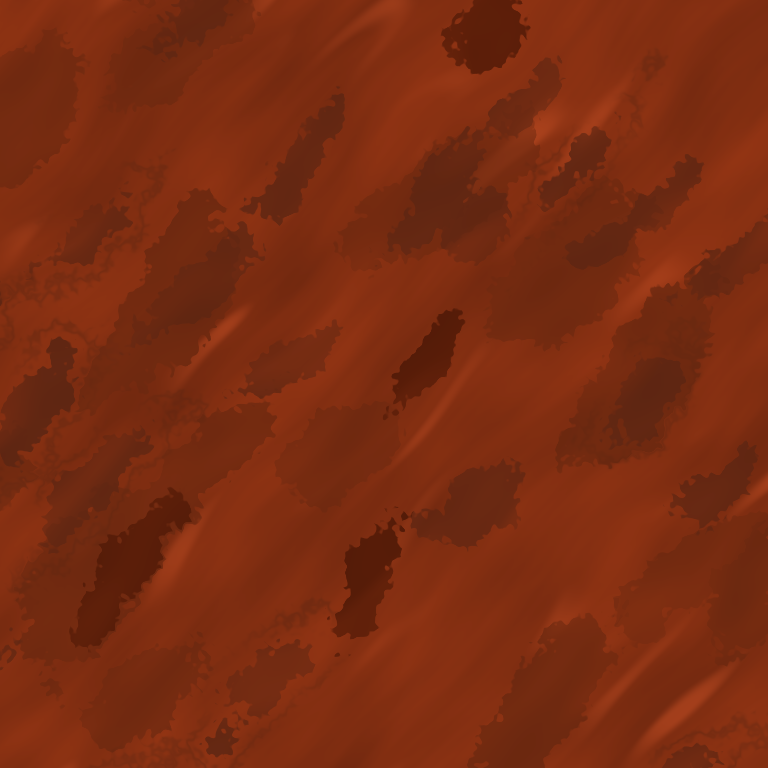
Give the GLSL for this texture, as a Shadertoy shader.

```glsl
// Rusty painted ground: slanted soft brush streaks in burnt orange, covered by
// crumbly-edged brown dabs. Streaks are stretched gradient noise; dabs are
// bent ellipses scattered on a rotated grid, in three layers from faint to deep.

vec2 hash2(vec2 p) {
    vec3 h = fract(p.xyx * vec3(0.1031, 0.1030, 0.0973));
    h += dot(h, h.yzx + 33.33);
    return fract((h.xx + h.yz) * h.zy);
}

float gradientNoise(vec2 p) {
    vec2 cell = floor(p), f = fract(p);
    vec2 w = f * f * f * (f * (f * 6.0 - 15.0) + 10.0);
    vec4 corner;
    for (int i = 0; i < 4; i++) {
        vec2 o = vec2(i & 1, i >> 1);
        float angle = 6.2832 * hash2(cell + o + 70.0).x;
        corner[i] = dot(vec2(cos(angle), sin(angle)), f - o);
    }
    return 1.4 * mix(mix(corner.x, corner.y, w.x), mix(corner.z, corner.w, w.x), w.y);
}

mat2 rotation(float a) {
    return mat2(cos(a), -sin(a), sin(a), cos(a));
}

// Returns fill (x) and soft outer ring (y) of the dabs in one layer.
vec2 dabs(vec2 q, vec2 cellSize, vec2 radius, float presence, float seed, float rough) {
    float blur = 1.2 / iResolution.y;
    vec2 home = floor(q / cellSize);
    vec2 cover = vec2(0.0);
    for (int j = -1; j <= 1; j++)
    for (int i = -1; i <= 1; i++) {
        vec2 id = home + vec2(i, j);
        vec2 key = id + seed + 50.0;
        vec2 place = hash2(key), shape = hash2(key + 131.7), kind = hash2(key + 277.3);
        if (kind.x > presence) continue;
        vec2 r = q - (id + 0.5 + 0.6 * (place - 0.5)) * cellSize;
        r = rotation(0.5 * (shape.x - 0.5)) * r;
        r.y += (kind.y - 0.5) * 3.0 * r.x * r.x;
        vec2 size = radius * mix(vec2(0.7), vec2(1.25), vec2(shape.y, place.x));
        float d = (length(r / size) - 1.0) * size.y + rough;
        float fill = 1.0 - smoothstep(-blur, blur, d);
        float ring = exp(-pow((d - 0.017) / 0.005, 2.0)) * step(0.6, kind.y);
        cover = max(cover, vec2(fill * mix(0.7, 1.0, shape.x), ring));
    }
    return cover;
}

void mainImage(out vec4 fragColor, in vec2 fragCoord) {
    vec2 uv = fragCoord / iResolution.y;

    // Brush direction runs along q.x, with a gentle sway
    vec2 q = rotation(0.82) * uv;
    q.y += 0.025 * gradientNoise(uv * 4.0 + 9.0);

    // Burnt orange ground with broad and fine streaks
    float tone = 0.5 + 0.75 * gradientNoise(q * vec2(3.0, 8.0))
                     + 0.35 * gradientNoise(q * vec2(7.0, 26.0) + 5.0)
                     + 0.10 * gradientNoise(q * vec2(12.0, 95.0) + 31.0);
    vec3 color = mix(vec3(0.465, 0.165, 0.062), vec3(0.555, 0.197, 0.073), clamp(tone, 0.0, 1.0));

    // Narrow glowing strokes
    float glow = smoothstep(0.18, 0.65, gradientNoise(q * vec2(5.0, 24.0) + 17.0));
    glow *= smoothstep(-0.1, 0.4, gradientNoise(uv * 4.5 + 23.0));
    color = mix(color, vec3(0.67, 0.26, 0.115), 0.8 * glow);

    // Crumbly edge shared by all dabs
    float rough = 0.018 * gradientNoise(uv * 20.0)
                + 0.012 * abs(gradientNoise(uv * 55.0 + 3.0))
                + 0.007 * gradientNoise(uv * 105.0 + 7.0);
    float wear = smoothstep(-0.45, 0.15, gradientNoise(q * vec2(5.0, 13.0) + 41.0));

    // Faint broad dabs
    vec2 faint = dabs(q, vec2(0.36, 0.17), vec2(0.13, 0.056), 0.8, 11.0, rough);
    color = mix(color, vec3(0.43, 0.16, 0.062), faint.x * mix(0.6, 0.95, wear));

    // Darker dabs, some circled by a soft ring
    vec2 dark = dabs(q + 0.07, vec2(0.27, 0.13), vec2(0.09, 0.03), 0.58, 83.0, rough);
    color = mix(color, vec3(0.38, 0.15, 0.065), 0.45 * dark.y * wear);
    color = mix(color, vec3(0.375, 0.15, 0.072), dark.x * mix(0.6, 1.0, wear));

    // A few deep dabs
    vec2 deep = dabs(q + 0.15, vec2(0.27, 0.13), vec2(0.09, 0.032), 0.17, 157.0, rough);
    color = mix(color, vec3(0.335, 0.108, 0.03), deep.x * mix(0.75, 1.0, wear));

    // Slight unevenness of the paint
    color *= 1.0 + 0.05 * gradientNoise(q * vec2(9.0, 22.0) + 61.0);
    fragColor = vec4(color, 1.0);
}
```
